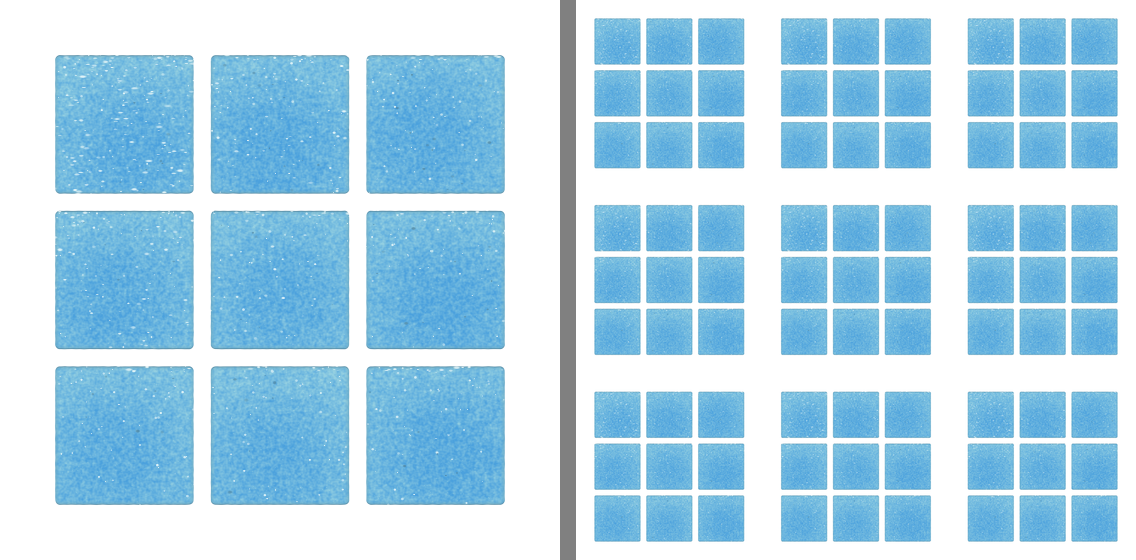
Left: one tile. Right: repeated 3 by 3.
Reproduce this pattern procedurally as a WebGL 2 fragment shader.

```glsl
#version 300 es
precision highp float;
// Three by three speckled blue glass mosaic tiles on a white ground.
// Rounded-box distances shape the tiles; wrapping gradient noise mottles
// the glass, and jittered cells scatter bright glints and dark pits.
uniform vec2 u_resolution;
out vec4 fragColor;

const float PITCH = 0.2778;
const float HALF_SIDE = 0.1235;
const float CORNER = 0.0085;
const vec3 GROUND = vec3(1.0);
const vec3 DEEP_BLUE = vec3(0.325, 0.650, 0.868);
const vec3 PALE_BLUE = vec3(0.535, 0.785, 0.880);
const vec3 RIM_TEAL = vec3(0.44, 0.68, 0.77);
const vec3 EDGE_SHADE = vec3(0.30, 0.49, 0.58);
const vec3 GLINT = vec3(0.93, 0.98, 0.98);

// Integer hash giving three values from 0 to 1
vec3 hash3(vec2 cell, float seed) {
    uvec3 v = uvec3(ivec3(vec3(cell, seed))) * 1664525u + 1013904223u;
    v.x += v.y * v.z; v.y += v.z * v.x; v.z += v.x * v.y;
    v ^= v >> 16u;
    v.x += v.y * v.z; v.y += v.z * v.x; v.z += v.x * v.y;
    return vec3(v >> 8u) / 16777216.0;
}

float cornerSlope(vec2 cell, vec2 offset, vec2 period, float seed) {
    float angle = 6.28319 * hash3(mod(cell, period), seed).x;
    return dot(vec2(cos(angle), sin(angle)), offset);
}

// Gradient noise that wraps after a whole number of cells
float gradientNoise(vec2 uv, vec2 period, float seed) {
    vec2 p = uv * period, i = floor(p), f = p - i;
    vec2 w = f * f * f * (f * (f * 6.0 - 15.0) + 10.0);
    vec2 x = vec2(1.0, 0.0), y = vec2(0.0, 1.0);
    float low = mix(cornerSlope(i, f, period, seed),
                    cornerSlope(i + x, f - x, period, seed), w.x);
    float high = mix(cornerSlope(i + y, f - y, period, seed),
                     cornerSlope(i + 1.0, f - 1.0, period, seed), w.x);
    return mix(low, high, w.y);
}

// Soft specks, one candidate per cell, kept with the given density
float specks(vec2 uv, float cells, float density, float stretch, float seed) {
    vec2 p = uv * cells, home = floor(p);
    float cover = 0.0;
    for (int j = -1; j <= 1; j++) {
        for (int i = -1; i <= 1; i++) {
            vec2 cell = home + vec2(i, j);
            vec3 place = hash3(mod(cell, cells), seed);
            vec3 traits = hash3(mod(cell, cells), seed + 1.0);
            vec2 d = p - cell - place.xy;
            d.x /= mix(1.0, stretch, traits.x);
            float radius = mix(0.14, 0.34, traits.y * traits.y);
            float body = 1.0 - smoothstep(radius * 0.4, radius * 1.5, length(d));
            float keep = 1.0 - smoothstep(density * 0.8, density, place.z);
            cover = max(cover, body * keep * mix(0.45, 1.0, traits.z));
        }
    }
    return cover;
}

float roundedBox(vec2 p, float halfSide, float radius) {
    vec2 q = abs(p) - halfSide + radius;
    return length(max(q, 0.0)) + min(max(q.x, q.y), 0.0) - radius;
}

// Mottled glass: pale toward the sides, deeper around an uneven middle
vec3 glassColor(vec2 uv, vec2 local, vec2 tile) {
    vec3 traits = hash3(tile + 1.0, 7.0);
    vec2 q = (local - (traits.xy - vec2(0.5, 0.8)) * 0.045) / HALF_SIDE;
    float pale = 0.22 + 0.42 * smoothstep(0.25, 1.35, length(q));
    pale += 0.10 * q.y + 0.10 * (traits.z - 0.5);
    pale += 0.28 * gradientNoise(uv, vec2(38.0), 11.0);
    pale += 0.62 * gradientNoise(uv, vec2(125.0), 12.0);
    pale += 0.50 * gradientNoise(uv, vec2(230.0, 245.0), 13.0);
    pale += 0.30 * specks(uv, 150.0, 0.38, 1.3, 21.0);
    return mix(DEEP_BLUE, PALE_BLUE, clamp(pale, -0.15, 1.2));
}

void main() {
    vec2 uv = gl_FragCoord.xy / u_resolution;
    float pixel = 1.0 / min(u_resolution.x, u_resolution.y);
    vec2 tile = clamp(floor((uv - 0.5) / PITCH + 0.5), -1.0, 1.0);
    vec2 local = uv - 0.5 - tile * PITCH;
    float ragged = 0.0006 * gradientNoise(uv, vec2(90.0), 31.0);
    float dist = roundedBox(local, HALF_SIDE, CORNER) + ragged;
    vec3 glass = glassColor(uv, local, tile);

    // Beveled rim, darkest along the top and bottom edges
    float rim = smoothstep(-0.009, 0.0, dist);
    glass = mix(glass, RIM_TEAL, 0.55 * rim);
    float edge = smoothstep(-0.0028, -0.0004, dist);
    float flatEdge = smoothstep(0.93, 0.99, abs(local.y) / HALF_SIDE);
    glass = mix(glass, EDGE_SHADE, edge * mix(0.12, 0.65, flatEdge));

    // Glints: denser near the top, streaked on the upper left tiles
    float height = local.y / HALF_SIDE;
    float streak = 0.25 * (1.0 - tile.x) * (1.0 + tile.y);
    float topBand = smoothstep(0.91, 0.95, height);
    float patchy = 0.75 + gradientNoise(uv, vec2(24.0), 41.0);
    float density = 0.045 + 0.055 * smoothstep(-0.2, 1.0, height);
    density = (density + 0.10 * streak) * patchy + 0.26 * topBand;
    float shine = specks(uv, 145.0, density, 1.2 + 1.6 * max(streak, topBand), 51.0);
    glass = mix(glass, GLINT, shine * 0.92);

    // Rare dark pits
    float pits = specks(uv, 125.0, 0.008, 1.6, 61.0);
    glass = mix(glass, EDGE_SHADE, pits * 0.65);

    float cover = 1.0 - smoothstep(-0.7 * pixel, 0.7 * pixel, dist);
    fragColor = vec4(mix(GROUND, glass, cover), 1.0);
}
```
